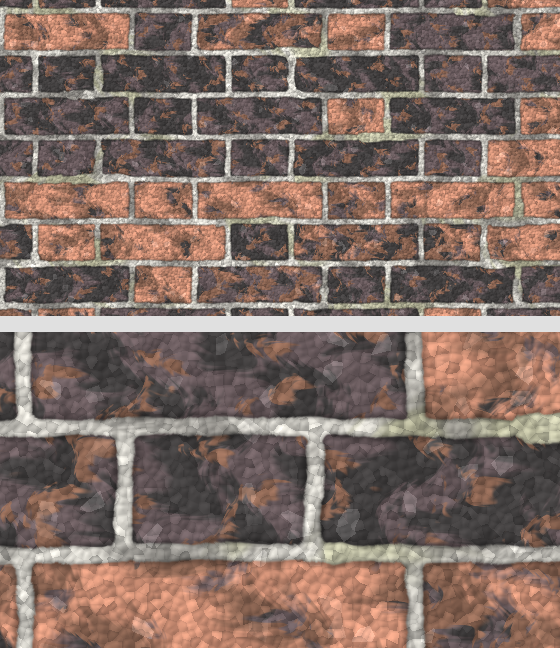
Top, the full canvas; bottom, a detail of the centre.
Write a Shadertoy shader that draws this texture.

```glsl
// Weathered Flemish-bond brick wall: charcoal, plum and orange bricks in pale mortar.

// Layout, in units of the canvas height
const float COURSE = 1.0 / 7.5;      // height of one row with its joint
const float COURSE_START = 0.033;
const float PERIOD = 0.611;          // one stretcher plus one header
const float STRETCHER = 0.412;       // long brick with its joint
const float BOND_START = 0.005;
const float JOINT = 0.0165;
const float CORNER = 0.007;
const float EDGE_WEAR = 0.0018;
const float SMEAR = 0.007;           // mortar spilled over brick edges

// Surface
const float STAIN_SCALE = 38.0;
const float GRIT_SCALE = 105.0;
const float GRIT_CONTRAST = 0.32;
const float RELIEF = 0.28;

// Colours
const vec3 CHARCOAL = vec3(0.255, 0.245, 0.245);
const vec3 PLUM = vec3(0.40, 0.345, 0.355);
const vec3 RUST = vec3(0.53, 0.385, 0.315);
const vec3 ORANGE = vec3(0.79, 0.55, 0.45);
const vec3 MORTAR_DARK = vec3(0.54, 0.53, 0.51);
const vec3 MORTAR_LIGHT = vec3(0.82, 0.81, 0.78);
const vec3 LICHEN = vec3(0.68, 0.68, 0.53);

const mat2 TURN = mat2(0.8, 0.6, -0.6, 0.8);

float hash(vec2 p) {
    vec3 q = fract(p.xyx * 0.1031);
    q += dot(q, q.yzx + 33.33);
    return fract((q.x + q.y) * q.z);
}

// Layered, turned sines, roughly -1 to 1
float waves(vec2 p) {
    float sum = 0.0, amp = 0.55;
    for (int i = 0; i < 5; i++) {
        sum += amp * sin(p.x + 1.7 * sin(p.y));
        p = TURN * p * 1.8 + 1.5 * sum + 2.7;
        amp *= 0.64;
    }
    return sum;
}

// Cellular noise: distance to the nearest point, and that point's random value
vec2 cells(vec2 p) {
    vec2 base = floor(p), nearest = vec2(9.0, 0.0);
    for (int j = -1; j <= 1; j++)
    for (int i = -1; i <= 1; i++) {
        vec2 c = base + vec2(i, j);
        vec2 point = c + vec2(hash(c), hash(c + 71.0));
        float dist = distance(p, point);
        if (dist < nearest.x) nearest = vec2(dist, hash(c + 137.0));
    }
    return nearest;
}

float roundedBox(vec2 p, vec2 extent, float r) {
    vec2 q = abs(p) - extent + r;
    return length(max(q, 0.0)) + min(max(q.x, q.y), 0.0) - r;
}

vec3 brickColor(vec2 p, vec2 id, float warmth) {
    vec2 s = p * STAIN_SCALE + 50.0 * vec2(hash(id + 11.0), hash(id + 23.0));
    float bloom = waves(s);
    float scorch = waves(s * 1.3 + 17.0);
    float blush = waves(s * 0.8 + 41.0);
    float tone = 0.9 * (hash(id + 37.0) - 0.5);
    vec3 col = mix(CHARCOAL, PLUM, smoothstep(-0.3, 0.35, bloom + tone));
    col = mix(col, RUST, smoothstep(0.15, 0.5, scorch + 1.1 * warmth - 0.3));
    return mix(col, ORANGE, smoothstep(0.3, 0.9, 0.6 * blush + 1.2 * warmth - 0.5));
}

vec3 mortarColor(vec2 p) {
    float middle = exp(-3.0 * pow(p.x - 0.9, 2.0));
    float pale = smoothstep(-0.7, 0.8, waves(p * 22.0) + 0.7 * middle - 0.3);
    vec3 col = mix(MORTAR_DARK, MORTAR_LIGHT, pale);
    return mix(col, LICHEN, 0.6 * smoothstep(0.2, 0.8, waves(p * 9.0 + 5.0)));
}

void mainImage(out vec4 fragColor, in vec2 fragCoord) {
    vec2 p = fragCoord / iResolution.y;
    float blur = max(1.0 / iResolution.y, 0.0015);

    // Flemish bond: alternate rows shift by half a period
    vec2 q = p + 0.0015 * sin(p.yx * vec2(31.0, 13.0));
    float row = floor((q.y - COURSE_START) / COURSE);
    float x = q.x - BOND_START - 0.5 * PERIOD * mod(row, 2.0);
    float pair = floor(x / PERIOD);
    float along = x - pair * PERIOD;
    float header = step(STRETCHER, along);
    float width = mix(STRETCHER, PERIOD - STRETCHER, header);
    vec2 id = vec2(2.0 * pair + header, row);
    vec2 local = vec2(along - header * STRETCHER - 0.5 * width,
                      q.y - COURSE_START - (row + 0.5) * COURSE);

    // Worn brick outline with size variation and spilled mortar
    vec2 shrink = 0.002 * vec2(hash(id + 53.0), hash(id + 67.0));
    float d = roundedBox(local, 0.5 * (vec2(width, COURSE) - JOINT) - shrink, CORNER);
    d += EDGE_WEAR * waves(p * 70.0) + SMEAR * smoothstep(0.55, 1.0, waves(p * 8.0));

    // Headers and the right side are more often orange
    float heat = hash(id) + 0.12 * header + 0.3 * smoothstep(1.5, 1.7, p.x - local.x);
    vec3 brick = brickColor(p, id, smoothstep(0.68, 0.9, heat));
    brick *= mix(0.72, 1.0, smoothstep(0.0, 0.008, -d));
    vec3 mortar = mortarColor(p) * mix(0.75, 1.0, smoothstep(0.0, 0.005, d));
    vec3 col = mix(brick, mortar, smoothstep(-blur, blur, d));

    // Grit and relief lit from the upper left
    vec2 grit = cells(p * GRIT_SCALE);
    float slope = cells(p * GRIT_SCALE + vec2(-0.25, 0.3)).x - grit.x;
    col *= 1.0 + GRIT_CONTRAST * (grit.y - 0.5) + RELIEF * slope;
    col += 0.12 * smoothstep(0.93, 1.0, cells(p * 60.0 + 9.0).y);
    fragColor = vec4(clamp(col, 0.0, 1.0), 1.0);
}
```
